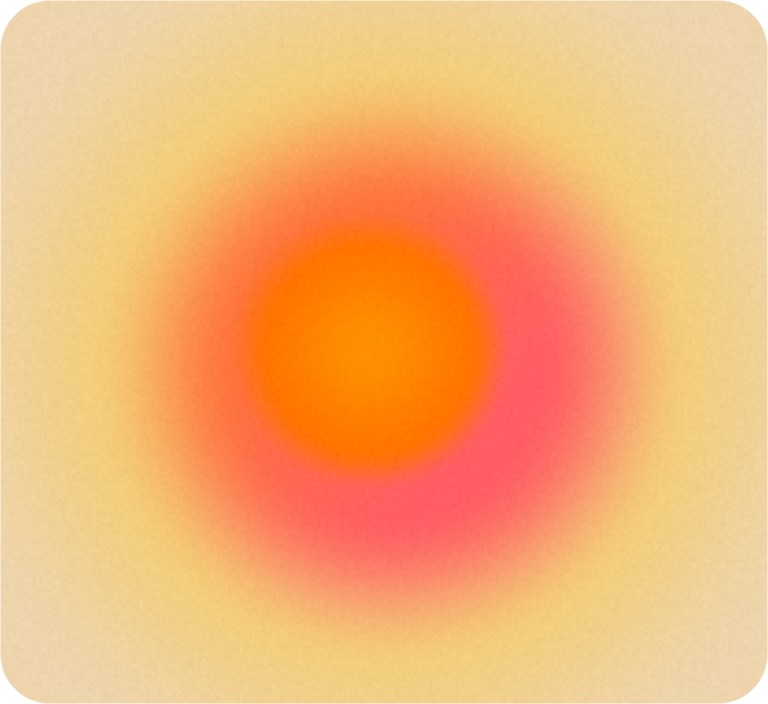
Give the GLSL for this background, as a WebGL 2 fragment shader.

```glsl
#version 300 es
precision highp float;

uniform vec2 u_resolution;
out vec4 fragColor;

vec2 hashGradient(vec2 cell) {
  vec3 q = fract(cell.xyx * vec3(0.1031, 0.1030, 0.0973));
  q += dot(q, q.yzx + 33.33);
  float angle = 6.2832 * fract((q.x + q.y) * q.z);
  return vec2(cos(angle), sin(angle));
}

float gradientNoise(vec2 p) {
  vec2 i = floor(p), f = fract(p);
  vec2 u = f * f * (3.0 - 2.0 * f);
  float a = dot(hashGradient(i), f);
  float b = dot(hashGradient(i + vec2(1, 0)), f - vec2(1, 0));
  float c = dot(hashGradient(i + vec2(0, 1)), f - vec2(0, 1));
  float d = dot(hashGradient(i + vec2(1, 1)), f - vec2(1, 1));
  return mix(mix(a, b, u.x), mix(c, d, u.x), u.y);
}

float roundedBox(vec2 p, vec2 halfSize, float radius) {
  vec2 q = abs(p) - halfSize + radius;
  return length(max(q, 0.0)) + min(max(q.x, q.y), 0.0) - radius;
}

void main() {
  // Centered coordinates, canvas height = 1
  vec2 p = (gl_FragCoord.xy - 0.5 * u_resolution) / u_resolution.y;
  vec2 sunOffset = p - vec2(-0.020, 0.003);
  vec2 haloOffset = p - vec2(0.010, -0.021);
  float sunDist = length(sunOffset);
  float haloDist = length(haloOffset);

  // Cream backdrop with a yellow bloom
  vec3 yellow = vec3(0.955, 0.805, 0.47);
  vec3 cream = vec3(0.932, 0.832, 0.675);
  vec3 color = mix(yellow, cream, smoothstep(0.37, 0.65, haloDist));

  // Coral halo, pinker toward the lower right
  float pinkness = smoothstep(-0.18, 0.22, dot(sunOffset, vec2(0.75, -0.66)));
  vec3 halo = mix(vec3(1.0, 0.45, 0.23), vec3(1.0, 0.37, 0.39), pinkness);
  color = mix(halo, color, smoothstep(0.21, 0.43, haloDist));

  // Orange sun with a brighter heart
  vec3 sun = mix(vec3(1.0, 0.565, 0.0), vec3(1.0, 0.455, 0.0), smoothstep(0.0, 0.165, sunDist));
  color = mix(sun, color, smoothstep(0.14, 0.205, sunDist));

  // Fine grain
  color += 0.022 * gradientNoise(p * 190.0 + 300.0) + 0.012 * gradientNoise(p * 80.0 + 150.0);

  // Rounded card on white
  float edge = roundedBox(p, 0.5 * u_resolution / u_resolution.y, 0.071);
  float pixel = 1.0 / u_resolution.y;
  color = mix(color, vec3(1.0), smoothstep(-pixel, pixel, edge + 0.5 * pixel));
  fragColor = vec4(clamp(color, 0.0, 1.0), 1.0);
}
```
